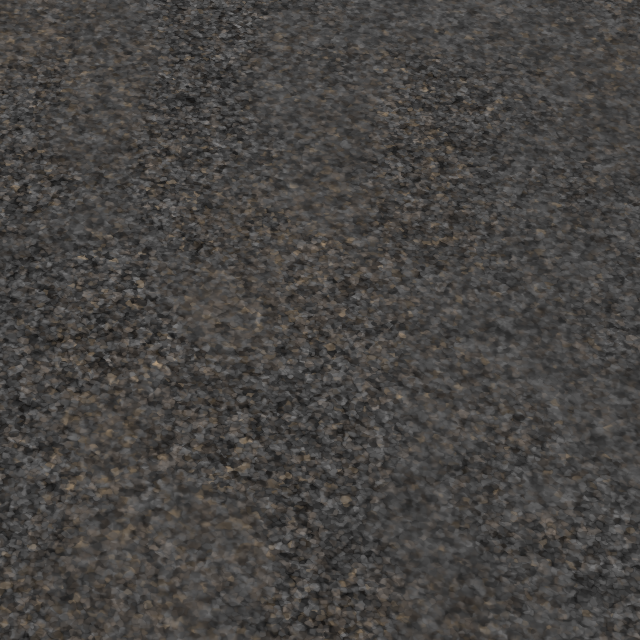
Give the GLSL for this texture, as a Shadertoy shader.

```glsl
const vec3 STONE_GREY = vec3(0.287, 0.281, 0.275);
const vec3 TAN_TINT = vec3(1.17, 1.04, 0.87);
const vec3 BROWN_TINT = vec3(1.06, 0.99, 0.93);
const vec3 SLATE_TINT = vec3(0.985, 1.00, 1.02);

vec3 hash3(vec2 p) {
    vec3 q = fract(p.xyx * vec3(0.1031, 0.1030, 0.0973));
    q += dot(q, q.yxz + 33.33);
    return fract((q.xxy + q.yzz) * q.zyx);
}

float valueNoise(vec2 p) {
    vec2 cell = floor(p);
    vec2 f = fract(p);
    f = f * f * (3.0 - 2.0 * f);
    float low = mix(hash3(cell).x, hash3(cell + vec2(1, 0)).x, f.x);
    float high = mix(hash3(cell + vec2(0, 1)).x, hash3(cell + vec2(1, 1)).x, f.x);
    return mix(low, high, f.y);
}

float cloudNoise(vec2 p) {
    float sum = 0.0;
    float amplitude = 0.55;
    for (int i = 0; i < 3; i++) {
        sum += amplitude * valueNoise(p);
        p = mat2(1.6, 1.2, -1.2, 1.6) * p + 7.3;
        amplitude *= 0.5;
    }
    return sum;
}

// Bends grain outlines so that they look broken, not round
vec2 roughen(vec2 p, float amount) {
    vec2 bend = vec2(valueNoise(p * 1.4 + 3.7), valueNoise(p * 1.4 + 61.2));
    return p + amount * (bend - 0.5);
}

// Colour of one grain: mostly slate grey, some brown, a few tan
vec3 grainColor(vec2 id, float contrast, float warmth) {
    vec3 h = hash3(id + 41.0);
    float shade = 1.0 + contrast * (h.x + 0.45 * h.y - 0.725);
    float tanShare = mix(0.015, 0.08, warmth);
    float brownShare = mix(0.15, 0.38, warmth);
    vec3 tint = SLATE_TINT;
    if (h.z < tanShare) {
        tint = TAN_TINT;
        shade += 0.25;
    } else if (h.z < tanShare + brownShare) {
        tint = BROWN_TINT;
    }
    return STONE_GREY * tint * max(shade, 0.3);
}

// Packed grains; focus runs from 0 (blurred) to 1 (crisp)
vec3 grainLayer(vec2 p, float focus, float contrast, float warmth) {
    vec2 cell = floor(p);
    float falloff = mix(4.5, 10.0, focus);
    vec3 colorSum = vec3(0.0);
    float weightSum = 0.0;
    float nearest = 4.0;
    for (int y = -1; y <= 1; y++) {
        for (int x = -1; x <= 1; x++) {
            vec2 id = cell + vec2(x, y);
            vec3 h = hash3(id);
            vec2 d = p - id - 0.5 - 0.95 * (h.xy - 0.5);
            float distSq = dot(d, d) * mix(0.65, 1.5, h.z);
            float weight = exp(-falloff * distSq);
            colorSum += weight * grainColor(id, contrast, warmth);
            weightSum += weight;
            nearest = min(nearest, distSq);
        }
    }
    float gap = smoothstep(0.12, 0.75, nearest);
    return colorSum / weightSum * (1.0 - mix(0.15, 0.50, focus) * gap);
}

// Ground plane: grains shrink and flatten toward the top
vec2 groundPlane(vec2 uv) {
    float nearness = 1.0 - 0.32 * uv.y;
    vec2 p = vec2(82.0 * (uv.x - 0.5), 312.0) / nearness;
    return p + vec2(200.0, 0.12 * p.x);
}

void mainImage(out vec4 fragColor, in vec2 fragCoord) {
    vec2 uv = fragCoord / iResolution.xy;
    vec2 ground = groundPlane(uv);

    // Uneven focus and warmth, softer and cooler toward the upper right
    float rightUpper = smoothstep(0.5, 1.4, uv.x + 0.5 * uv.y);
    float focus = smoothstep(0.25, 0.65, cloudNoise(uv * 6.0 + 3.0) - 0.20 * rightUpper + 0.05);
    float warmth = smoothstep(0.2, 0.8, cloudNoise(uv * 5.0 + 19.0) + 0.12 - 0.35 * rightUpper);
    float contrast = mix(0.88, 1.12, focus) * mix(1.0, 0.85, rightUpper);

    // Coarse grains mixed with finer chips
    vec3 coarse = grainLayer(roughen(ground, 0.9), focus, contrast, warmth);
    vec2 chipPlane = mat2(1.45, 0.25, -0.25, 1.45) * ground + 90.0;
    vec3 chips = grainLayer(roughen(chipPlane, 0.7), focus, contrast, warmth);
    vec3 color = mix(coarse, chips, 0.45);

    // Clumps of grains, broad tone drift and fine grit
    float clump = valueNoise(ground * 0.42 + 5.0) - 0.5;
    float drift = cloudNoise(uv * 4.0 + 31.0) - 0.48;
    float grit = valueNoise(ground * 2.1) - 0.5;
    color *= 1.0 + 0.20 * clump + 0.14 * drift + mix(0.05, 0.16, focus) * grit;

    fragColor = vec4(clamp(color, 0.0, 1.0), 1.0);
}
```
